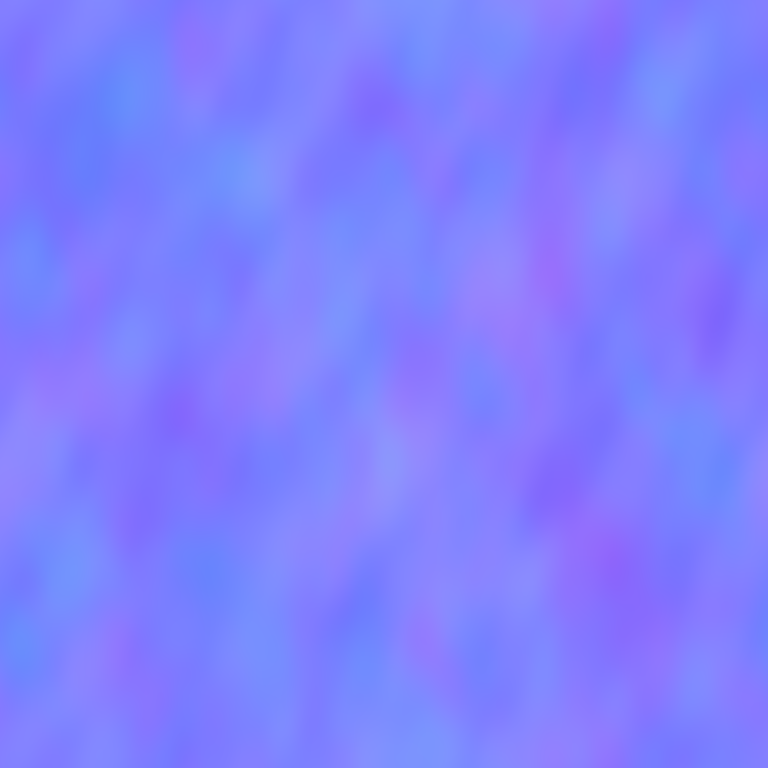
This texture map is drawn by a WebGL 1 fragment shader. Its source:

```glsl
precision highp float;

// Tangent-space normal map of a soft, blurred surface with steep streaks.
// Two diagonal tilt fields, one leaning right and one slightly left, are summed from
// octaves of value noise on sheared lattices that wrap after whole numbers of cells.

uniform vec2 u_resolution;

// Per octave (coarse, medium, fine): lattice size, weight and slant
const vec3 COLUMNS = vec3(8.0, 15.0, 25.0);
const vec3 ROWS = vec3(5.0, 8.0, 13.0);
const vec3 OCTAVE_WEIGHTS = vec3(0.66, 0.72, 0.33);
const vec3 RIGHT_SLANT = vec3(2.0, 5.0, 4.0);   // columns shifted per tile height
const vec3 LEFT_SLANT = vec3(-1.0, -3.0, 0.0);

const float RIGHT_TILT = 0.086;  // strength along the rising diagonal
const float LEFT_TILT = 0.114;   // strength along the falling diagonal
const float RIGHT_SEED = 3.7;
const float LEFT_SEED = 41.3;
const vec2 BALANCE_SHIFT = vec2(0.37, 0.59);

float hash(vec2 cell, float seed) {
  return fract(sin(dot(cell, vec2(127.1, 311.7)) + seed * 17.17) * 43758.5453);
}

// Random value at a lattice point, wrapped along the sheared tile edges;
// grid holds columns, rows and slant
float latticeValue(vec2 cell, vec3 grid, float seed) {
  float tileRow = floor((cell.y + 0.5) / grid.y);
  cell += tileRow * vec2(grid.z, -grid.y);
  cell.x -= grid.x * floor((cell.x + 0.5) / grid.x);
  return 2.0 * hash(cell, seed) - 1.0;
}

// Smooth value noise on slanted cells
float streakNoise(vec2 uv, vec3 grid, float seed) {
  vec2 p = vec2(uv.x * grid.x - uv.y * grid.z, uv.y * grid.y);
  vec2 cell = floor(p);
  vec2 f = p - cell;
  vec2 w = f * f * f * (f * (f * 6.0 - 15.0) + 10.0);
  float bottom = mix(latticeValue(cell, grid, seed),
                     latticeValue(cell + vec2(1.0, 0.0), grid, seed), w.x);
  float top = mix(latticeValue(cell + vec2(0.0, 1.0), grid, seed),
                  latticeValue(cell + vec2(1.0, 1.0), grid, seed), w.x);
  return mix(bottom, top, w.y);
}

float octaveSum(vec2 uv, vec3 slant, float seed) {
  vec3 octaves = vec3(
    streakNoise(uv, vec3(COLUMNS.x, ROWS.x, slant.x), seed),
    streakNoise(uv, vec3(COLUMNS.y, ROWS.y, slant.y), seed + 1.9),
    streakNoise(uv, vec3(COLUMNS.z, ROWS.z, slant.z), seed + 5.3));
  return dot(octaves, OCTAVE_WEIGHTS);
}

// Difference of two shifted sums, so the tilt averages to zero over the tile
float tiltField(vec2 uv, vec3 slant, float seed) {
  return octaveSum(uv, slant, seed) - octaveSum(uv + BALANCE_SHIFT, slant, seed);
}

void main() {
  vec2 uv = gl_FragCoord.xy / u_resolution;

  // Tilt along the two diagonals, turned into horizontal and vertical tilt
  float rising = RIGHT_TILT * tiltField(uv, RIGHT_SLANT, RIGHT_SEED);
  float falling = LEFT_TILT * tiltField(uv, LEFT_SLANT, LEFT_SEED);
  vec2 tilt = vec2(rising + falling, rising - falling) * inversesqrt(2.0);

  // Unit normal packed into colour
  vec3 normal = vec3(tilt, sqrt(max(0.0, 1.0 - dot(tilt, tilt))));
  gl_FragColor = vec4(0.5 + 0.5 * normal, 1.0);
}
```
